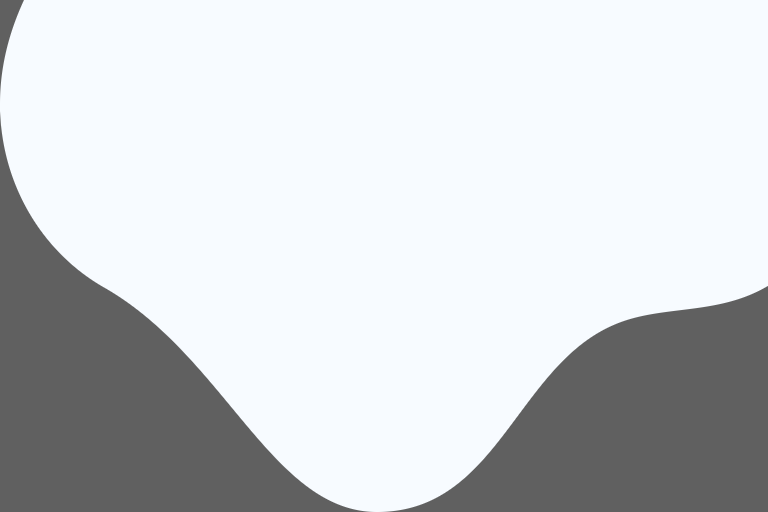
Reproduce this background procedurally as a Shadertoy shader.

```glsl
// A pale liquid blob hanging from the top edge over a flat grey ground.

// Point on a cubic Bezier curve.
vec2 bezier(vec2 a, vec2 b, vec2 c, vec2 d, float t) {
    float s = 1.0 - t;
    return s * s * s * a + 3.0 * s * s * t * b + 3.0 * s * t * t * c + t * t * t * d;
}

// Approximate distance above a curve that runs left to right (y points down).
float heightAbove(vec2 p, vec2 a, vec2 b, vec2 c, vec2 d) {
    float lo = 0.0, hi = 1.0;
    for (int i = 0; i < 18; i++) {
        float mid = 0.5 * (lo + hi);
        if (bezier(a, b, c, d, mid).x < p.x) lo = mid;
        else hi = mid;
    }
    float t = 0.5 * (lo + hi), s = 1.0 - t;
    vec2 tangent = s * s * (b - a) + 2.0 * s * t * (c - b) + t * t * (d - c);
    return (bezier(a, b, c, d, t).y - p.y) * tangent.x / length(tangent);
}

// Lower outline: left shoulder, falling slope, rising slope, right ripple.
float lowerOutline(vec2 p) {
    vec2 side = vec2(0, 104), shoulder = vec2(103, 288);
    vec2 tip = vec2(377, 514), ledge = vec2(612, 327);
    if (p.x < shoulder.x) return heightAbove(p, side, vec2(0, 183), vec2(41, 252), shoulder);
    if (p.x < tip.x) return heightAbove(p, shoulder, vec2(225, 357), vec2(272, 514), tip);
    if (p.x < ledge.x) return heightAbove(p, tip, vec2(497, 514), vec2(516, 370), ledge);
    return heightAbove(p, ledge, vec2(660, 305), vec2(716, 318), vec2(768, 287));
}

// The left side bends back inward towards the top edge.
float upperLeftOutline(vec2 p) {
    float rise = max(104.0 - p.y, 0.0) / 104.0;
    return (p.x - 24.0 * rise * rise) / length(vec2(1.0, 48.0 * rise / 104.0));
}

void mainImage(out vec4 fragColor, in vec2 fragCoord) {
    // Canvas grid of 768 by 514 units, measured from the top left.
    vec2 uv = fragCoord / iResolution.xy;
    vec2 p = vec2(uv.x, 1.0 - uv.y) * vec2(768, 514);
    float pixel = 514.0 / iResolution.y;

    // Fill the blob with a one-pixel soft edge.
    float inside = min(lowerOutline(p), upperLeftOutline(p));
    float coverage = clamp(inside / pixel + 0.5, 0.0, 1.0);
    vec3 ground = vec3(0.378), blob = vec3(0.969, 0.984, 1.0);
    fragColor = vec4(mix(ground, blob, coverage), 1.0);
}
```
